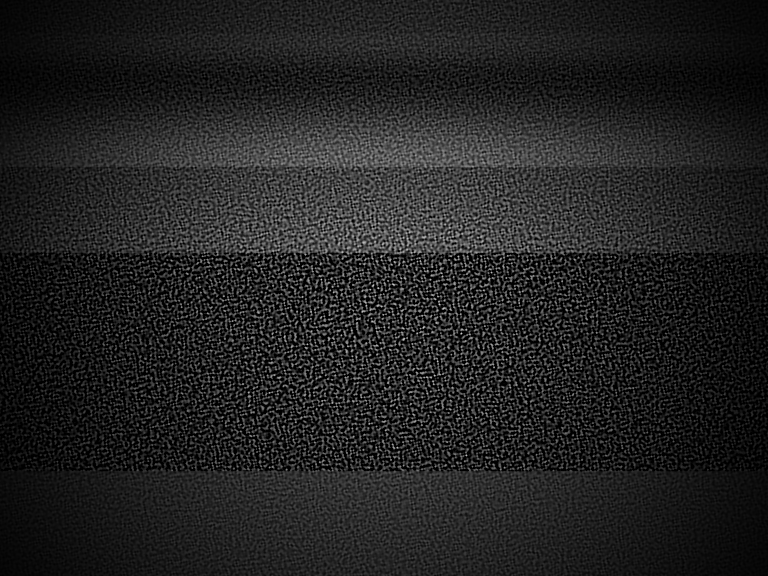
Write a Shadertoy shader that draws this texture.

```glsl
// Monochrome static: fine rounded grain over broad horizontal bands of tone.
// Each band sets a grey level and a grain contrast; some are sharp steps, others
// soft ramps. A round falloff brightens the centre and darkens the corners.

const float GRAIN_ROWS = 300.0;      // grain cells over the canvas height
const float GRAIN_ANGLE = 0.6;       // turn of the grain lattice, hides its axes
const float GRAIN_SPACING = 1.3;     // reach of the evening-out, in cells
const float EDGE_LOW = 0.182;        // sharp band borders, as height fractions
const float EDGE_MID = 0.561;
const float EDGE_HIGH = 0.710;
const float EDGE_TOP = 0.942;
const float TROUGH = 0.865;          // darkest line of the soft shadow

// Band tones: x = mean grey, y = grain contrast
const vec2 FLOOR_TONE = vec2(0.225, 0.26);
const vec2 SPECKLE_TONE = vec2(0.12, 0.78);
const vec2 HAZE_TONE = vec2(0.245, 0.40);
const vec2 HAZE_GAIN = vec2(0.035, 0.14);
const vec2 GLOW_TONE = vec2(0.345, 0.38);
const vec2 SHADOW_TONE = vec2(0.115, 0.30);
const vec2 CREST_TONE = vec2(0.235, 0.28);
const vec2 TOP_TONE = vec2(0.21, 0.28);

const float CENTRE_GAIN = 1.2;
const float VIGNETTE_END = 1.0;

float hash(vec2 cell) {
    vec3 p = fract(vec3(cell.xyx) * 0.1031);
    p += dot(p, p.yzx + 33.33);
    return fract((p.x + p.y) * p.z);
}

float valueNoise(vec2 p) {
    vec2 cell = floor(p);
    vec2 f = fract(p);
    vec2 blend = f * f * (3.0 - 2.0 * f);
    float lower = mix(hash(cell), hash(cell + vec2(1.0, 0.0)), blend.x);
    float upper = mix(hash(cell + vec2(0.0, 1.0)), hash(cell + 1.0), blend.x);
    return mix(lower, upper, blend.y);
}

// Zero-mean grain: noise minus its surroundings, so that no clumps remain
float grain(vec2 position) {
    float c = cos(GRAIN_ANGLE);
    float s = sin(GRAIN_ANGLE);
    vec2 p = mat2(c, s, -s, c) * position * GRAIN_ROWS;
    vec2 offset = vec2(GRAIN_SPACING, 0.0);
    float around = 0.0;
    for (int i = 0; i < 4; i++) {
        around += valueNoise(p + offset);
        offset = vec2(-offset.y, offset.x);
    }
    return valueNoise(p) - 0.25 * around;
}

float above(float edge, float y, float pixel) {
    return smoothstep(edge - 0.5 * pixel, edge + 0.5 * pixel, y);
}

vec2 bandTone(float y, float pixel) {
    // Haze brightens downward to its lower border
    float hazeFall = 1.0 - smoothstep(EDGE_MID, EDGE_HIGH, y);
    vec2 haze = HAZE_TONE + HAZE_GAIN * hazeFall;

    // Glow fades up into the shadow, then rises to a faint crest
    vec2 upper = mix(GLOW_TONE, SHADOW_TONE, smoothstep(0.72, TROUGH, y));
    upper = mix(upper, CREST_TONE, smoothstep(TROUGH, 0.93, y));

    vec2 tone = mix(FLOOR_TONE, SPECKLE_TONE, above(EDGE_LOW, y, pixel));
    tone = mix(tone, haze, above(EDGE_MID, y, pixel));
    tone = mix(tone, upper, above(EDGE_HIGH, y, pixel));
    return mix(tone, TOP_TONE, above(EDGE_TOP, y, pixel));
}

void mainImage(out vec4 fragColor, in vec2 fragCoord) {
    float pixel = 1.0 / iResolution.y;
    vec2 position = fragCoord * pixel;
    vec2 centered = position - 0.5 * iResolution.xy * pixel;

    // Grain around the band's grey level
    vec2 tone = bandTone(position.y, pixel);
    float grey = max(tone.x + tone.y * grain(position), 0.0);

    // Vignette
    grey *= CENTRE_GAIN * (1.0 - smoothstep(0.0, VIGNETTE_END, length(centered)));

    fragColor = vec4(vec3(grey), 1.0);
}
```
